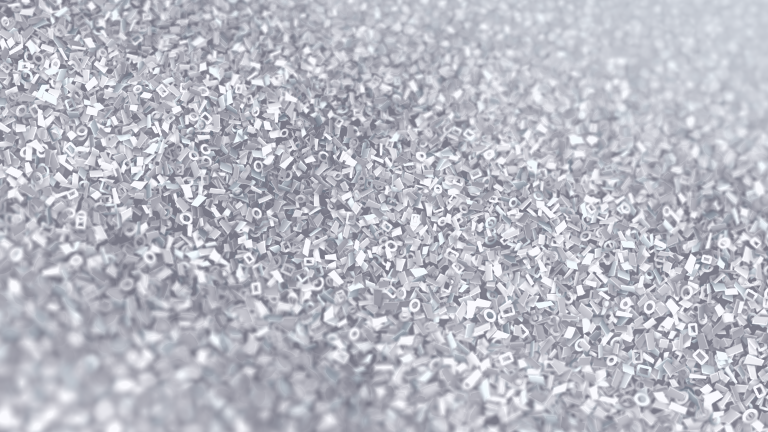
Write a Shadertoy shader that draws this texture.

```glsl
// A bed of tiny pale plastic chips, seen at a slant with a shallow focus band.
// Jittered cells of wedges, tubes and rings are painted layer over layer on a
// log-polar ground, whose cells shrink evenly toward a far vanishing point.

const vec3 SHADOW_COLOR = vec3(0.48, 0.48, 0.535);
const vec3 LIGHT_COLOR = vec3(0.98, 0.98, 1.0);
const vec3 COOL_TINT = vec3(-0.03, 0.004, 0.008);
const vec2 VANISHING_POINT = vec2(1.15, 2.0);
const float CHIP_DENSITY = 47.0;
const int LAYERS = 7;
const float COVERAGE = 0.92;
const float RING_SHARE = 0.18;
const float FOCUS_HEIGHT = 0.78;
const float FOCUS_SLOPE = 0.33;
const float FOCUS_DEPTH = 0.15;
const float DEFOCUS = 0.85;
const float MAX_BLUR = 0.45;
const float SOFTNESS = 0.02;
const float GAP_TONE = 0.1;
const float MEAN_TONE = 0.54;
const float CONTRAST = 1.22;
const float HAZE_TONE = 0.72;

vec3 hash3(vec3 p) {
    p = fract(p * vec3(0.1031, 0.1030, 0.0973));
    p += dot(p, p.yxz + 33.33);
    return fract((p.xxy + p.yxx) * p.zyx);
}

mat2 rotation(float angle) {
    float c = cos(angle), s = sin(angle);
    return mat2(c, s, -s, c);
}

float roundBox(vec2 p, vec2 halfSize, float radius) {
    vec2 q = abs(p) - halfSize + radius;
    return length(max(q, 0.0)) + min(max(q.x, q.y), 0.0) - radius;
}

// Broad, uneven light over the heap, with smaller hollows and clumps
float heapLight(vec2 p) {
    float broad = 0.05 * sin(p.x * 5.1 + 3.0 * p.y + 1.5 * sin(p.y * 6.0))
                + 0.04 * sin(p.y * 11.0 - p.x * 4.3 + 2.0 * sin(p.x * 3.7));
    float clumps = sin(p.x * 31.0 + 2.2 * sin(p.y * 23.0))
                 * sin(p.y * 43.0 + 2.0 * sin(p.x * 19.0));
    return broad + 0.05 * clumps;
}

// Paints one chip over surface = (tone, tint); p is in cell units
vec2 paintChip(vec2 surface, vec2 p, vec3 id, float depth, float blur) {
    vec3 shape = hash3(id + 17.0);
    vec3 finish = hash3(id + 59.0);
    float rounding = smoothstep(0.12, 0.5, blur);
    p = rotation(6.2832 * shape.x) * p;
    vec2 halfSize = vec2(mix(0.24, 0.54, shape.y), mix(0.09, 0.27, shape.z));

    // Leaning, tapered body, or a thin-walled ring; both blur into discs
    vec2 wedge = vec2(p.x + (finish.z - 0.5) * p.y, p.y * (1.0 + 1.6 * (finish.x - 0.5) * p.x));
    float d = roundBox(wedge, halfSize, 0.04);
    if (finish.x < RING_SHARE) {
        float radius = mix(0.2, 0.3, shape.y);
        float outline = shape.z < 0.5 ? length(p * vec2(0.8, 1.0)) - radius
                                      : roundBox(p, vec2(1.25, 0.9) * radius, 0.05);
        d = mix(abs(outline) - 0.07, outline, rounding);
    }
    d = mix(d, length(p) - 0.5 * (halfSize.x + halfSize.y), 0.7 * rounding);

    // Contact shadow, then the lit body with one bright edge
    float shadow = 0.27 / (1.0 + 4.0 * blur);
    surface.x *= 1.0 - shadow * (1.0 - smoothstep(0.0, 0.2 + blur, d));
    float tone = mix(0.42, 0.62, depth) + 0.68 * (finish.y - 0.5);
    tone += 0.3 * pow(finish.y, 7.0);
    tone += 0.24 * p.y / halfSize.y * (finish.z - 0.3) * (1.0 - rounding);
    float rim = smoothstep(-0.10, -0.03, d) * smoothstep(-0.05, 0.1, p.y);
    tone += 0.22 * rim * (1.0 - rounding);
    float tint = smoothstep(0.7, 1.0, finish.z);
    float cover = 1.0 - smoothstep(-blur, blur, d);
    return mix(surface, vec2(clamp(tone, 0.05, 1.1), tint), cover);
}

void mainImage(out vec4 fragColor, in vec2 fragCoord) {
    vec2 p = fragCoord / iResolution.y;

    // Conformal ground: chips keep their shape while their size recedes
    vec2 toHorizon = vec2(p.x - VANISHING_POINT.x, VANISHING_POINT.y - p.y);
    float range = length(toHorizon);
    vec2 ground = CHIP_DENSITY * vec2(atan(toHorizon.x, toHorizon.y), -log(range));

    // Sharp along a falling diagonal, soft on both sides
    float focus = p.y - (FOCUS_HEIGHT - FOCUS_SLOPE * p.x);
    float defocus = max(abs(focus) - FOCUS_DEPTH, 0.0);
    float pixel = CHIP_DENSITY / (range * iResolution.y);
    float blur = min(SOFTNESS + 0.6 * pixel + DEFOCUS * defocus, MAX_BLUR);

    // Chips, deepest layer first
    vec2 surface = vec2(GAP_TONE, 0.0);
    for (int layer = 0; layer < LAYERS; layer++) {
        float level = float(layer);
        vec2 q = rotation(level * 1.1) * ground + level * vec2(7.3, 3.7) + 300.0;
        vec2 cell = floor(q);
        for (int j = -1; j <= 1; j++) {
            for (int i = -1; i <= 1; i++) {
                vec2 corner = cell + vec2(i, j);
                vec3 id = vec3(corner, level * 13.0 + 1.0);
                vec3 place = hash3(id);
                if (place.z > COVERAGE) continue;
                vec2 center = corner + 0.15 + 0.7 * place.xy;
                surface = paintChip(surface, q - center, id, level / float(LAYERS - 1), blur);
            }
        }
    }

    // Uneven light; the far corner fades into bright haze
    float tone = MEAN_TONE + CONTRAST * (surface.x - MEAN_TONE);
    tone += heapLight(p) + 0.05 * smoothstep(0.7, 1.7, p.x);
    float haze = smoothstep(0.22, 0.85, focus);
    tone = mix(tone, HAZE_TONE, 0.85 * haze);
    vec3 color = mix(SHADOW_COLOR, LIGHT_COLOR, clamp(tone, 0.0, 1.0));
    color += COOL_TINT * mix(surface.y, 0.6, haze);
    fragColor = vec4(clamp(color, 0.0, 1.0), 1.0);
}
```
